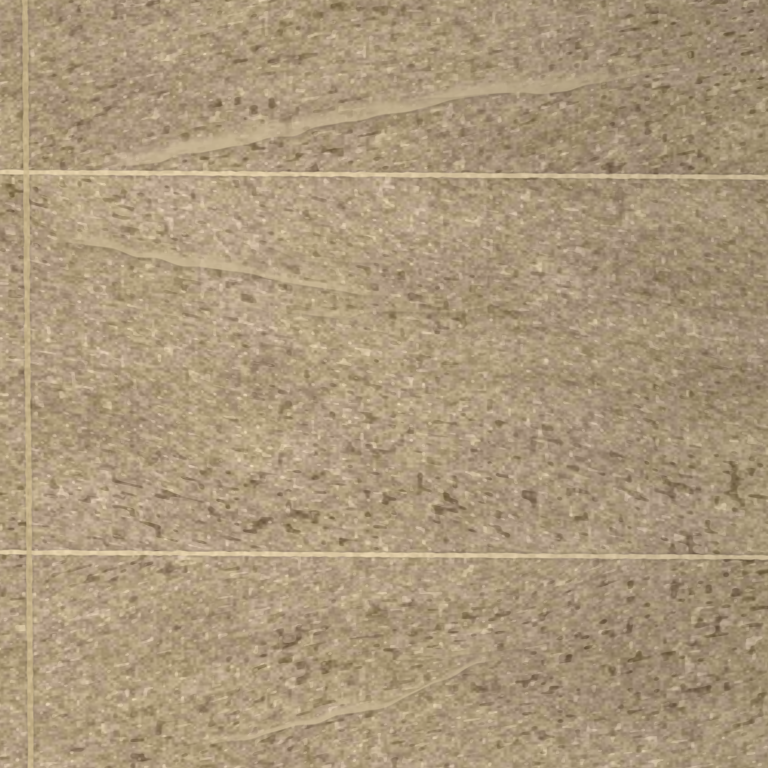
Reproduce this texture procedurally as a WebGL 1 fragment shader.

```glsl
precision highp float;
// Beige stone wall tiles with horizontal grain, pale veins and thin cream grout.
uniform vec2 u_resolution;

// Layout, in canvas units
const vec2 TILE_SIZE = vec2(0.990, 0.495);
const vec2 GRID_ORIGIN = vec2(0.040, 0.281);
const vec2 GRID_TILT = vec2(0.0075, 0.0068);
const vec2 GROUT_HALF_WIDTH = vec2(0.0038, 0.0030);

// Colours
const vec3 STONE_MAUVE = vec3(0.660, 0.578, 0.490);
const vec3 STONE_OCHRE = vec3(0.672, 0.603, 0.468);
const vec3 VEIN_CREAM = vec3(0.775, 0.705, 0.575);
const vec3 CRACK_BROWN = vec3(0.490, 0.425, 0.340);
const vec3 GROUT_SIDE = vec3(0.770, 0.695, 0.535);
const vec3 GROUT_LEVEL = vec3(0.870, 0.795, 0.650);

// Surface strengths
const float STREAK_AMOUNT = 0.13;
const float GRAIN_AMOUNT = 0.11;
const float DUST_AMOUNT = 0.12;
const float DARK_FLECK_AMOUNT = 0.12;
const float PALE_FLECK_AMOUNT = 0.11;
const float RIGHT_SHADE = 0.11;
const int FAINT_VEINS = 6;

// Main veins: start and end points
const vec4 VEIN_TOP = vec4(0.090, 0.783, 0.930, 0.912);
const vec4 VEIN_MIDDLE = vec4(0.030, 0.685, 0.540, 0.595);
const vec4 VEIN_BOTTOM = vec4(0.240, 0.010, 0.690, 0.145);

float hash(vec2 p) {
  vec3 q = fract(vec3(p.xyx) * 0.1031);
  q += dot(q, q.yzx + 33.33);
  return fract((q.x + q.y) * q.z);
}

float noise(vec2 p) {
  vec2 i = floor(p);
  vec2 f = fract(p);
  f = f * f * (3.0 - 2.0 * f);
  return mix(mix(hash(i), hash(i + vec2(1.0, 0.0)), f.x),
             mix(hash(i + vec2(0.0, 1.0)), hash(i + vec2(1.0, 1.0)), f.x), f.y);
}

float fbm(vec2 p) {
  float sum = 0.0;
  float gain = 0.5;
  for (int i = 0; i < 4; i++) {
    sum += gain * noise(p);
    p = p * 2.03 + 17.3;
    gain *= 0.5;
  }
  return sum;
}

// x: pale band with a crisp lower edge, y: thin shadow below it
vec2 vein(vec2 p, vec4 ends, float width, float seed) {
  float t = (p.x - ends.x) / (ends.z - ends.x);
  float taper = smoothstep(0.0, 0.2, t) * (1.0 - smoothstep(0.75, 1.0, t));
  float wave = (noise(vec2(p.x * 8.0, seed)) - 0.5) * 0.035
             + (noise(vec2(p.x * 34.0, seed + 5.0)) - 0.5) * 0.008;
  float d = p.y - mix(ends.y, ends.w, t) - wave;
  float band = width * (0.3 + 1.2 * noise(vec2(p.x * 11.0, seed + 9.0)));
  float above = smoothstep(-0.0015, 0.0015, d);
  float core = above * (1.0 - smoothstep(band * 0.4, band, d));
  float halo = above * exp(-max(d, 0.0) / (width * 2.5));
  float shadow = (1.0 - above) * exp(min(d, 0.0) / 0.006);
  return taper * vec2(0.65 * core + 0.25 * halo, shadow);
}

void main() {
  vec2 p = gl_FragCoord.xy / u_resolution;
  float pixel = 1.0 / u_resolution.y;

  // Slightly tilted tile grid
  vec2 grid = p + GRID_TILT * p.yx - GRID_ORIGIN;
  vec2 tile = floor(grid / TILE_SIZE);
  vec2 local = grid - tile * TILE_SIZE;
  float tileSeed = hash(tile + 40.0);
  float rise = mod(tile.y, 2.0) < 0.5 ? -1.0 : 1.0;

  // Grain runs along each tile, drifting up or down by row
  vec2 s = p + tileSeed * 7.0 + 3.0;
  vec2 flow = vec2(s.x, s.y - rise * 0.16 * s.x + 0.03 * noise(s * 5.0));
  float streak = fbm(flow * vec2(5.0, 26.0)) - 0.47;
  float patches = smoothstep(0.25, 0.7, fbm(s * vec2(4.0, 7.0)));
  float grain = noise(flow * vec2(120.0, 190.0)) - 0.5;
  float dust = noise(s * vec2(250.0, 300.0)) - 0.5;
  float darkFleck = smoothstep(0.68, 0.92, noise(flow * vec2(88.0, 150.0) + 31.0));
  float paleFleck = smoothstep(0.72, 0.95, noise(flow * vec2(125.0, 180.0) + 73.0));

  float tint = noise(s * vec2(70.0, 95.0)) * 0.6 + noise(s * 9.0) * 0.4;
  vec3 color = mix(STONE_MAUVE, STONE_OCHRE, smoothstep(0.25, 0.75, tint));
  color += streak * STREAK_AMOUNT + grain * GRAIN_AMOUNT + dust * DUST_AMOUNT;
  color += paleFleck * PALE_FLECK_AMOUNT - darkFleck * DARK_FLECK_AMOUNT * (0.35 + patches);
  color += (tileSeed - 0.5) * 0.02;

  // Main veins, then faint scattered ones in each tile
  vec2 marks = vein(p, VEIN_TOP, 0.022, 3.0) + vein(p, VEIN_MIDDLE, 0.016, 14.0)
             + vein(p, VEIN_BOTTOM, 0.009, 27.0);
  for (int i = 0; i < FAINT_VEINS; i++) {
    float k = float(i) + 1.0;
    vec2 start = vec2(hash(tile + k * 3.1), hash(tile + k * 5.7)) * TILE_SIZE * vec2(0.75, 1.0);
    float span = mix(0.14, 0.38, hash(tile + k * 8.3));
    float slope = rise * mix(-0.03, 0.28, hash(tile + k * 11.9));
    vec2 faint = vein(local, vec4(start, start + span * vec2(1.0, slope)), 0.008, k * 19.0 + tileSeed);
    marks += faint * vec2(0.3, 0.55);
  }
  float wear = 0.65 + 0.5 * noise(s * vec2(45.0, 70.0));
  color = mix(color, VEIN_CREAM, clamp(marks.x * wear, 0.0, 0.85));
  color = mix(color, CRACK_BROWN, clamp(marks.y * wear * 0.4, 0.0, 0.6));

  // Grout with uneven edges and a fine dark rim
  vec2 seam = abs(fract(grid / TILE_SIZE + 0.5) - 0.5) * TILE_SIZE;
  seam += (noise(p * 130.0) - 0.5) * 0.0016;
  vec2 rim = 1.0 - smoothstep(GROUT_HALF_WIDTH, GROUT_HALF_WIDTH + 0.004, seam);
  vec2 grout = 1.0 - smoothstep(GROUT_HALF_WIDTH - pixel, GROUT_HALF_WIDTH + pixel, seam);
  float grit = (noise(p * 210.0) - 0.5) * 0.10;
  color *= 1.0 - 0.07 * max(rim.x, rim.y);
  color = mix(color, GROUT_LEVEL + grit, grout.y * 0.92);
  color = mix(color, GROUT_SIDE + grit, grout.x * 0.85);

  // Light falls off towards the right
  color *= 1.03 - RIGHT_SHADE * smoothstep(0.35, 1.05, p.x) - 0.03 * smoothstep(0.7, 1.0, p.y);
  gl_FragColor = vec4(clamp(color, 0.0, 1.0), 1.0);
}
```
